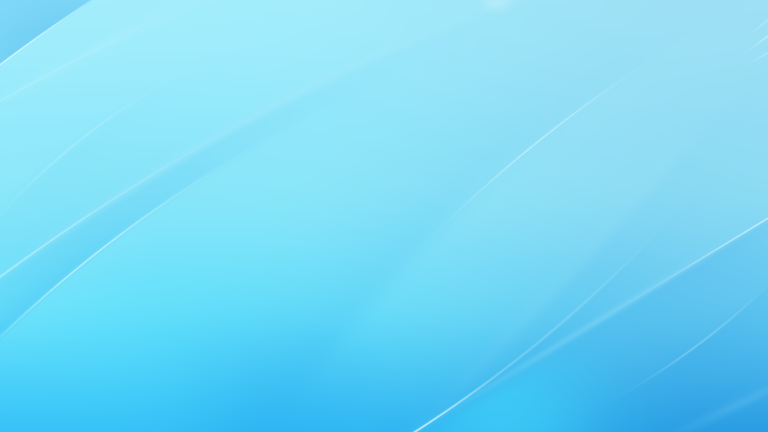
Give the GLSL for this background, as a Shadertoy shader.

```glsl
// Translucent blue folds sweeping diagonally over a pale cyan to azure gradient.
// Each fold is a bowed chord: its signed distance drives a one-sided soft shade
// and thin or wide highlights that fade along its length.

// Returns (position along the chord 0..1, signed distance above the bowed chord).
vec2 arc(vec2 p, vec2 a, vec2 b, float bow) {
    vec2 dir = normalize(b - a);
    float t = dot(p - a, dir) / length(b - a);
    float d = dot(p - a, vec2(-dir.y, dir.x));
    return vec2(t, d - 4.0 * bow * t * (1.0 - t));
}

float bell(float x, float width) {
    return exp(-x * x / (width * width));
}

// Highlight along an arc, strongest at "peak" and fading over "spread".
float glint(vec2 q, float width, float peak, float spread) {
    return bell(q.y, max(width, 0.8 / iResolution.y)) * bell(q.x - peak, spread);
}

// Soft shade on the positive side of an arc, rising over "edge".
float shade(vec2 q, float edge, float reach, float peak, float spread) {
    return smoothstep(-edge, edge, q.y) * exp(-max(q.y, 0.0) / reach)
         * bell(q.x - peak, spread);
}

// Vertical gradient through four colours, bottom to top.
vec3 ramp(float y, vec3 c0, vec3 c1, vec3 c2, vec3 c3) {
    vec3 c = mix(c0, c1, smoothstep(-0.1, 0.33, y));
    c = mix(c, c2, smoothstep(0.18, 0.6, y));
    return mix(c, c3, smoothstep(0.5, 1.05, y));
}

void mainImage(out vec4 fragColor, in vec2 fragCoord) {
    vec2 p = fragCoord / iResolution.y;
    p.x *= 1.7778 * iResolution.y / iResolution.x;
    const vec2 below = vec2(1.0, -1.0);
    const vec3 deep = vec3(0.13, 0.62, 0.91);
    const vec3 cyan = vec3(0.25, 0.84, 0.99);

    // Background: bright left column blending into a cooler right column
    vec3 left = ramp(p.y, vec3(0.18, 0.74, 0.97), vec3(0.41, 0.89, 0.985),
                     vec3(0.55, 0.91, 0.98), vec3(0.64, 0.93, 0.99));
    vec3 right = ramp(p.y, vec3(0.13, 0.59, 0.88), vec3(0.38, 0.78, 0.94),
                      vec3(0.55, 0.86, 0.955), vec3(0.62, 0.88, 0.96));
    vec3 col = mix(left, right, smoothstep(0.55, 1.65, p.x));

    // Broad pools of shadow and light
    col = mix(col, deep, 0.34 * bell(length((p - vec2(0.64, -0.04)) * vec2(1.0, 0.9)), 0.25));
    col = mix(col, cyan, 0.18 * bell(length(p - vec2(0.36, 0.20)), 0.26));

    // Folds, from upper left to lower right
    vec2 corner    = arc(p, vec2(0.0, 0.85), vec2(0.213, 1.0), 0.002);
    vec2 upper     = arc(p, vec2(0.0, 0.766), vec2(0.451, 1.0), 0.004);
    vec2 wisp      = arc(p, vec2(0.0, 0.502), vec2(0.463, 0.85), 0.028);
    vec2 longFold  = arc(p, vec2(0.0, 0.359), vec2(1.157, 0.988), 0.045);
    vec2 leftFold  = arc(p, vec2(0.0, 0.22), vec2(1.02, 0.861), 0.062);
    vec2 midFold   = arc(p, vec2(0.764, 0.19), vec2(1.62, 0.93), 0.052);
    vec2 wing      = arc(p, vec2(0.96, 0.0), vec2(1.778, 0.88), -0.015);
    vec2 innerWing = arc(p, vec2(0.96, 0.0), vec2(1.6, 0.55), -0.03);
    vec2 ray       = arc(p, vec2(0.96, 0.0), vec2(1.778, 0.495), 0.0);
    vec2 lowFold   = arc(p, vec2(1.3, 0.016), vec2(1.778, 0.34), -0.025);
    vec2 lastFold  = arc(p, vec2(1.574, 0.0), vec2(1.778, 0.097), 0.0);

    // Shadows cast beside the folds
    col = mix(col, deep, 0.36 * shade(corner, 0.005, 0.4, 0.4, 1.5));
    col = mix(col, deep, 0.05 * shade(wisp * below, 0.025, 0.12, 0.2, 0.6));
    col = mix(col, deep, 0.10 * shade(longFold * below, 0.02, 0.07, 0.3, 0.5));
    col = mix(col, deep, 0.24 * shade(leftFold, 0.012, 0.08, 0.06, 0.42));
    col = mix(col, deep, 0.13 * shade(midFold, 0.05, 0.16, 0.15, 0.5));
    col = mix(col, deep, 0.10 * shade(wing * below, 0.025, 0.16, 0.4, 0.35));
    col = mix(col, deep, 0.10 * shade(innerWing * below, 0.012, 0.07, 0.45, 0.4));
    col = mix(col, deep, 0.20 * shade(ray * below, 0.012, 0.20, 0.8, 0.45));
    col = mix(col, deep, 0.13 * shade(lowFold * below, 0.012, 0.12, 0.7, 0.5));
    col = mix(col, cyan, 0.60 * bell(length((p - vec2(1.18, 0.03)) * vec2(0.8, 1.1)), 0.17)
                              * smoothstep(0.03, -0.04, ray.y));

    // Pale sheets on the lit sides
    vec3 pale = vec3(0.74, 0.94, 0.99);
    col = mix(col, pale, 0.08 * shade(midFold * below, 0.012, 0.12, 0.65, 0.35));
    col = mix(col, pale, 0.10 * shade(leftFold * below, 0.008, 0.05, 0.25, 0.3));
    col = mix(col, pale, 0.18 * glint(upper, 0.016, 0.6, 0.6));
    col = mix(col, pale, 0.22 * glint(longFold, 0.013, 0.45, 0.5));
    col = mix(col, pale, 0.07 * glint(wing, 0.018, 0.4, 0.4));
    col = mix(col, pale, 0.22 * glint(ray, 0.008, 0.55, 0.4));
    col = mix(col, pale, 0.12 * glint(lastFold, 0.012, 0.7, 0.7));

    // Thin bright edges
    float light = 0.75 * glint(corner, 0.002, 0.2, 0.65)
                + 0.15 * glint(upper, 0.003, 0.1, 0.5)
                + 0.20 * glint(wisp, 0.003, 0.4, 0.3)
                + 0.45 * glint(longFold, 0.0024, 0.0, 0.30)
                + 0.60 * glint(leftFold, 0.002, 0.22, 0.2)
                + 0.45 * glint(midFold, 0.002, 0.60, 0.17)
                + 0.75 * glint(innerWing, 0.0024, 0.0, 0.24)
                + 0.20 * glint(innerWing, 0.003, 0.5, 0.25)
                + 0.60 * glint(ray, 0.002, 1.0, 0.25)
                + 0.25 * glint(lowFold, 0.0025, 0.65, 0.25)
                + 0.25 * bell(length((p - vec2(1.15, 0.995)) * vec2(0.7, 1.2)), 0.022);

    // Short parallel streaks in the upper right corner
    for (int i = 0; i < 3; i++) {
        float k = float(i);
        vec2 streak = arc(p, vec2(1.72, 0.845 + 0.03 * k), vec2(1.79, 0.885 + 0.04 * k), 0.0);
        light += (0.25 + 0.2 * k * (2.0 - k)) * glint(streak, 0.002, 0.8, 0.45);
    }
    col = mix(col, vec3(0.93, 0.99, 1.0), clamp(light, 0.0, 1.0));
    fragColor = vec4(col, 1.0);
}
```
